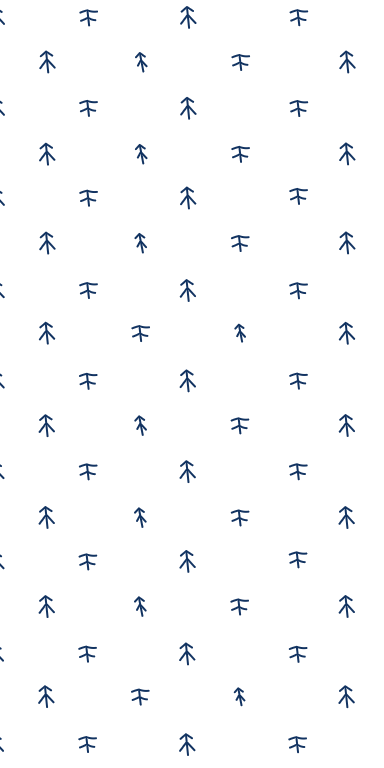
This pattern is drawn by a Shadertoy shader. Its source:

```glsl
// Sparse rows of small hand-inked fir trees, navy on white.
// Each tree is a stem and four arms, drawn as distances to slightly sagging strokes.
// Rows alternate between two column layouts and their wobble repeats every eight rows.

const vec2 SHEET = vec2(384.0, 768.0);   // design units across and down
const vec3 PAPER = vec3(1.0);
const vec3 INK = vec3(0.07, 0.20, 0.38);
const float HALF_STROKE = 1.0;
const float FIRST_ROW = 17.0;
const float ROW_PITCH = 45.44;
const float ROW_DRIFT = -0.075;          // sideways lean per row
const float JITTER = 0.4;
const float SMALL_GROWTH = 1.1;          // small tree in its usual column
const vec4 EVEN_X = vec4(-3.0, 88.8, 188.3, 299.0);
const vec4 ODD_X = vec4(47.6, 141.3, 240.8, 347.6);
const float ROW_WOBBLE[8] = float[8](0.2, -0.5, 0.0, 0.6, -0.9, -1.3, 0.6, -2.1);
const int TALL = 0;
const int SMALL = 1;
const int WIDE = 2;

float hash(vec2 p) {
    return fract(sin(dot(p, vec2(127.1, 311.7))) * 43758.5453);
}

// Distance to a segment whose middle sags downwards
float stroke(vec2 p, vec2 a, vec2 b, float sag) {
    vec2 ab = b - a;
    float t = clamp(dot(p - a, ab) / dot(ab, ab), 0.0, 1.0);
    return length(p - a - ab * t - vec2(0.0, sag * 4.0 * t * (1.0 - t)));
}

// Stem with an upper pair of arms at the tip and a lower pair at the joint
float tree(vec2 p, vec2 tip, vec2 foot, vec2 upperL, vec2 upperR,
           vec2 joint, vec2 lowerL, vec2 lowerR, float sag) {
    float d = stroke(p, tip, foot, 0.0);
    d = min(d, stroke(p, tip, upperL, -0.3 * sag));
    d = min(d, stroke(p, tip, upperR, sag));
    d = min(d, stroke(p, joint, lowerL, 0.3 * sag));
    return min(d, stroke(p, joint, lowerR, sag));
}

float treeOfKind(vec2 p, int kind) {
    if (kind == TALL)
        return tree(p, vec2(-1.3, -10.2), vec2(0.8, 10.6), vec2(-6.6, -5.6),
                    vec2(4.8, -6.2), vec2(-0.5, -2.5), vec2(-7.1, 6.4), vec2(7.2, 5.8), 0.0);
    if (kind == SMALL)
        return tree(p, vec2(-1.3, -8.2), vec2(1.9, 8.6), vec2(-4.8, -4.4),
                    vec2(3.2, -5.0), vec2(-0.3, -1.8), vec2(-3.0, 3.2), vec2(4.8, 3.8), 0.0);
    return tree(p, vec2(-1.3, -7.0), vec2(0.4, 8.0), vec2(-8.3, -4.8),
                vec2(8.3, -5.8), vec2(-0.6, 0.2), vec2(-7.6, 3.4), vec2(6.6, 2.8), 0.6);
}

void mainImage(out vec4 fragColor, in vec2 fragCoord) {
    vec2 uv = fragCoord / iResolution.xy;
    vec2 p = vec2(uv.x, 1.0 - uv.y) * SHEET;
    float pixel = SHEET.y / iResolution.y;

    float row = floor((p.y - FIRST_ROW) / ROW_PITCH + 0.5);
    int phase = int(mod(row, 8.0));
    bool odd = (phase & 1) == 1;
    bool swapped = phase == 7;           // small and wide trade places

    float d = 1e3;
    for (int col = 0; col < 4; col++) {
        int kind = (col & 1) == 0 ? TALL : WIDE;
        if (odd) {
            kind = TALL;
            if (col == 1) kind = swapped ? WIDE : SMALL;
            if (col == 2) kind = swapped ? SMALL : WIDE;
        }
        vec2 centre = vec2(odd ? ODD_X[col] : EVEN_X[col], FIRST_ROW + row * ROW_PITCH);
        centre += vec2(row * ROW_DRIFT, ROW_WOBBLE[phase]);
        if (phase == 4 && col == 3) centre.y -= 2.0;
        if (!odd && col == 0) centre.y += 1.0;

        // Slight irregularity of hand placement
        vec2 cell = vec2(float(col), row);
        centre += JITTER * (vec2(hash(cell), hash(cell + 19.0)) - 0.5);

        float size = kind == SMALL && !swapped ? SMALL_GROWTH : 1.0;
        d = min(d, size * treeOfKind((p - centre) / size, kind));
    }

    float cover = clamp(0.5 + (HALF_STROKE - d) / pixel, 0.0, 1.0);
    fragColor = vec4(mix(PAPER, INK, cover), 1.0);
}
```
